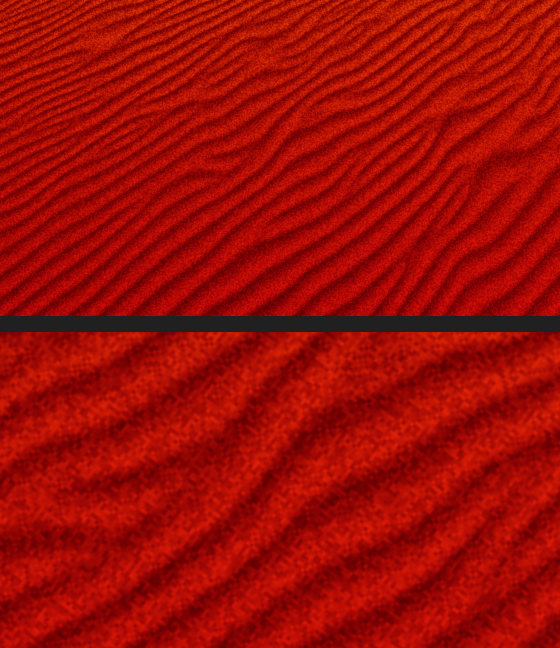
Top, the full canvas; bottom, a detail of the centre.
This texture is drawn by a WebGL 2 fragment shader. Its source:

```glsl
#version 300 es
precision highp float;
// Wind ripples on red sand, seen at a slant under warm light from above.
// Screen points are projected to a ground plane whose stripe phase is bent by
// noise and split by paired phase vortices, so that ripples fork and end.

uniform vec2 u_resolution;
out vec4 fragColor;

const float TAU = 6.2831853;
const float HORIZON = 2.5;                 // height of the vanishing line
const vec2 RIPPLE_WAVE = vec2(-22.0, 64.0); // ripples per ground unit
const int FORK_PAIRS = 36;

float hash(vec2 p) {
    vec3 q = fract(p.xyx * vec3(0.1031, 0.1030, 0.0973));
    q += dot(q, q.yzx + 33.33);
    return fract((q.x + q.y) * q.z);
}

float valueNoise(vec2 p) {
    vec2 cell = floor(p);
    vec2 f = fract(p);
    f = f * f * (3.0 - 2.0 * f);
    float low = mix(hash(cell), hash(cell + vec2(1.0, 0.0)), f.x);
    float high = mix(hash(cell + vec2(0.0, 1.0)), hash(cell + 1.0), f.x);
    return mix(low, high, f.y);
}

// Screen point (x from the centre) to ripple periods: x along, y across crests.
vec2 toRippleSpace(vec2 screen) {
    vec2 ground = vec2(screen.x, 1.0) / (HORIZON - screen.y);
    vec2 along = vec2(44.0, 16.0);
    return vec2(dot(ground, along), dot(ground, RIPPLE_WAVE));
}

// Gentle meandering of the crests, in ripple periods.
float meander(vec2 r) {
    float broad = valueNoise(r * vec2(0.18, 0.24) + 71.0);
    float fine = valueNoise(r * vec2(0.45, 0.5) + 133.0);
    return 0.9 * broad + 0.36 * fine;
}

// Phase added by scattered fork pairs (x) and ripple strength near them (y).
vec2 forks(vec2 r, float aspect) {
    const vec2 stretch = vec2(0.5, 1.0);   // spreads each bend along the crest
    float phase = 0.0;
    float strength = 1.0;
    for (int i = 0; i < FORK_PAIRS; i++) {
        float id = float(i);
        float across = fract(id * 0.618034 + 0.15 * hash(vec2(id, 3.0)));
        float height = sqrt(hash(vec2(id, 17.0)));
        vec2 center = toRippleSpace(vec2((across - 0.5) * aspect, height));
        float reach = mix(1.2, 4.0, hash(vec2(id, 29.0)));
        float turn = hash(vec2(id, 41.0)) < 0.5 ? -1.0 : 1.0;

        vec2 a = (r - center + vec2(reach, 0.0)) * stretch;
        vec2 b = (r - center - vec2(reach, 0.0)) * stretch;
        float angle = atan(a.x * b.y - a.y * b.x, dot(a, b) + 1e-5);
        phase += turn * angle / TAU;
        float nearest = min(dot(a, a), dot(b, b));
        strength *= mix(0.45, 1.0, smoothstep(0.0, 0.4, nearest));
    }
    return vec2(phase, strength);
}

// Narrow dark groove, quick rise to a lit crest, then a slow fall.
float rippleLight(float phase) {
    float t = fract(phase);
    float lit = smoothstep(0.0, 0.3, t) * (1.0 - smoothstep(0.4, 1.0, t));
    return pow(lit, 0.75);
}

// Fine sand, centred on zero, turned so that its cells follow no screen axis.
float sandGrain(vec2 p) {
    vec2 q = mat2(0.8, 0.6, -0.6, 0.8) * p + 5.0;
    float fine = valueNoise(q * 255.0) - 0.5;
    float coarse = valueNoise(q * 140.0 + 57.0) - 0.5;
    return 0.23 * fine + 0.04 * coarse;
}

// Deep red in shade to orange in light, warmer with height.
vec3 sandColor(float red, float height) {
    float glow = clamp((red - 0.38) / 0.39, 0.0, 1.2);
    float warmth = 0.4 + 0.45 * height + 0.6 * height * height;
    float green = 0.1 * glow * glow * warmth;
    float blue = 0.004 + 0.02 * glow * (1.0 - 0.4 * height);
    return vec3(red, green, blue);
}

void main() {
    vec2 p = gl_FragCoord.xy / u_resolution.y;
    float aspect = u_resolution.x / u_resolution.y;
    vec2 screen = vec2(p.x - 0.5 * aspect, p.y);

    // Ripples
    vec2 r = toRippleSpace(screen);
    vec2 fork = forks(r, aspect);
    float light = rippleLight(r.y + meander(r) + fork.x);
    float patchiness = valueNoise(r * vec2(0.18, 0.3) + 211.0);
    float relief = fork.y * mix(0.75, 1.05, patchiness);

    // Lighting, with a slow rise toward the upper right
    float red = 0.455 + 0.3 * mix(0.62, light, relief);
    red += 0.06 * (p.y - 0.5) + 0.04 * screen.x / aspect;
    red += sandGrain(p);

    fragColor = vec4(sandColor(clamp(red, 0.3, 0.9), p.y), 1.0);
}
```
